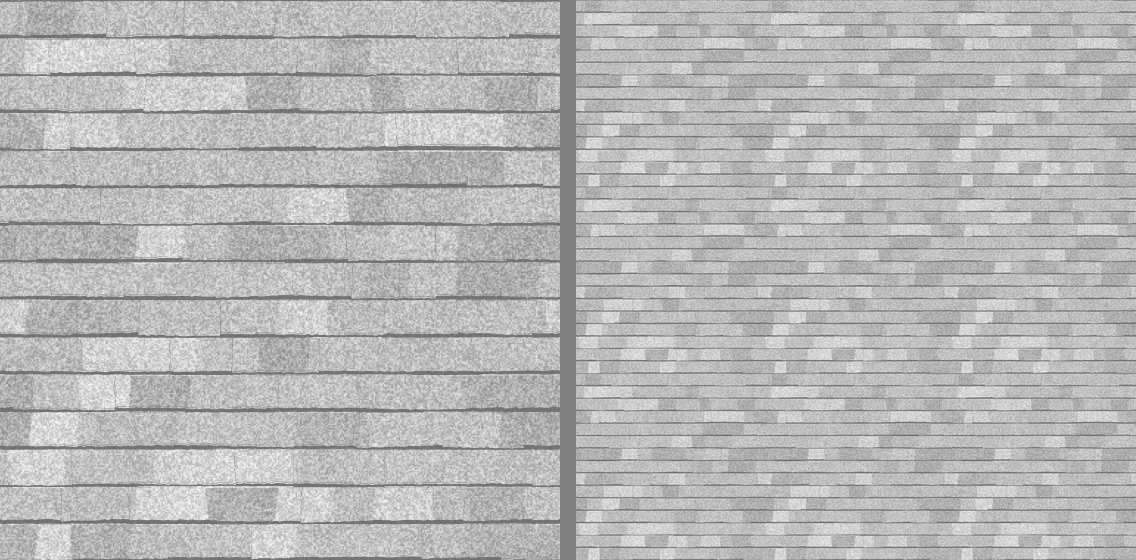
Left, the tile; right, the same tile 3 across and 3 down.
Reproduce this texture procedurally as a Shadertoy shader.

```glsl
#define ROWS 15.0
#define STRIPS 7.0
#define PATCHES 10.0
#define GRAIN_CELLS 380.0
#define GRAIN_AMOUNT 0.23
#define SHADOW_MIN 0.035
#define SHADOW_MAX 0.125
#define SEAM_WIDTH 0.011
#define BASE_TONE 0.75
#define DARK_TONE 0.69
#define LIGHT_TONE 0.825
#define SHADOW_TONE 0.455

float hash(vec2 p) {
    vec3 q = fract(p.xyx * 0.1031);
    q += dot(q, q.yzx + 33.33);
    return fract((q.x + q.y) * q.z);
}

// Value noise that wraps after a whole number of cells
float noise(vec2 p, vec2 period) {
    vec2 i = floor(p), f = fract(p);
    f = f * f * (3.0 - 2.0 * f);
    vec2 a = mod(i, period), b = mod(i + 1.0, period);
    return mix(mix(hash(a), hash(vec2(b.x, a.y)), f.x),
               mix(hash(vec2(a.x, b.y)), hash(b), f.x), f.y);
}

// Position of a jittered, slanted border between two cells
float border(float i, float count, vec2 rowPos, float jitter, float slant) {
    vec2 key = vec2(mod(i, count) + count * 9.0, rowPos.x);
    return i + jitter * (hash(key) - 0.5)
             + slant * (hash(key + 41.0) - 0.5) * (rowPos.y - 0.5);
}

// Returns cell index, distance to left border, distance to right border
vec3 findCell(float x, float count, vec2 rowPos, float jitter, float slant) {
    float i = floor(x);
    if (x < border(i, count, rowPos, jitter, slant)) i -= 1.0;
    else if (x >= border(i + 1.0, count, rowPos, jitter, slant)) i += 1.0;
    return vec3(i, x - border(i, count, rowPos, jitter, slant),
                border(i + 1.0, count, rowPos, jitter, slant) - x);
}

// Mostly mid grey, with some dark and a few light patches
float patchTone(float i, float row) {
    vec2 key = vec2(mod(i, PATCHES) + 130.0, row + 7.0);
    float pick = hash(key);
    float tone = pick < 0.22 ? DARK_TONE : pick > 0.87 ? LIGHT_TONE : BASE_TONE;
    return tone + 0.03 * (hash(key + 23.0) - 0.5);
}

float band(float x, float low, float high, float soft) {
    return smoothstep(low - soft, low + soft, x)
         * (1.0 - smoothstep(high - soft, high + soft, x));
}

void mainImage(out vec4 fragColor, in vec2 fragCoord) {
    vec2 uv = fragCoord / iResolution.xy;
    vec2 pixel = 1.0 / iResolution.xy;

    // Course number and height within it
    float y = uv.y * ROWS + 0.06;
    float row = mod(floor(y), ROWS);
    float height = fract(y);
    vec2 rowPos = vec2(row, height);
    float softY = 0.6 * ROWS * pixel.y;

    // Tone patches, blended across their borders
    float patchX = (uv.x + hash(vec2(row, 71.0))) * PATCHES;
    vec3 tab = findCell(patchX, PATCHES, rowPos, 0.72, 0.2);
    float softTab = PATCHES * pixel.x;
    float tone = patchTone(tab.x, row);
    float leftMix = 0.5 - 0.5 * smoothstep(0.0, softTab, tab.y);
    float rightMix = 0.5 - 0.5 * smoothstep(0.0, softTab, tab.z);
    tone = mix(tone, patchTone(tab.x - 1.0, row), leftMix);
    tone = mix(tone, patchTone(tab.x + 1.0, row), rightMix);

    // Long strips with ragged ends
    float ragged = noise(uv * vec2(60.0, 180.0), vec2(60.0, 180.0)) - 0.5;
    float stripX = (uv.x + hash(vec2(row, 19.0))) * STRIPS + 0.018 * ragged;
    vec3 strip = findCell(stripX, STRIPS, rowPos, 0.3, 0.09);
    vec2 key = vec2(mod(strip.x, STRIPS) + 200.0, row + 3.0);

    // Mineral grain and faint weathering
    float grain = noise(uv * GRAIN_CELLS, vec2(GRAIN_CELLS)) - 0.5;
    float coarse = noise(uv * 190.0, vec2(190.0)) - 0.5;
    float wear = noise(uv * vec2(12.0, 30.0), vec2(12.0, 30.0)) - 0.5;
    tone += GRAIN_AMOUNT * (grain + 0.35 * coarse) + 0.025 * wear;

    // Thin seam where two strips meet
    float softSeam = 0.6 * STRIPS * pixel.x;
    float seam = 1.0 - smoothstep(SEAM_WIDTH - softSeam, SEAM_WIDTH + softSeam, strip.y);
    seam *= (0.15 + 0.6 * hash(key + 57.0)) * (0.7 + ragged);
    tone = mix(tone, 0.52, seam);

    // Shadow gap tapering along each strip
    float along = strip.y / (strip.y + strip.z);
    float rough = noise(vec2(uv.x * 140.0, row), vec2(140.0, ROWS)) - 0.5;
    float low = 0.012 + 0.03 * hash(key + 11.0) + 0.012 * rough;
    float thickness = mix(SHADOW_MIN, SHADOW_MAX,
                          mix(hash(key + 31.0), hash(key + 37.0), along));
    float high = low + thickness + 0.018 * rough;
    float shadow = band(height, low, high, softY);

    // Broken hairline of a raised lower edge
    float ledge = band(height, high + 0.03, high + 0.048, softY);
    float broken = noise(vec2(uv.x * 36.0, row), vec2(36.0, ROWS));
    ledge *= step(0.5, hash(key + 83.0)) * smoothstep(0.3, 0.6, broken);
    tone = mix(tone, 0.52, 0.7 * ledge);
    tone = mix(tone, SHADOW_TONE + 0.06 * grain, shadow);

    fragColor = vec4(vec3(clamp(tone, 0.0, 1.0)), 1.0);
}
```
